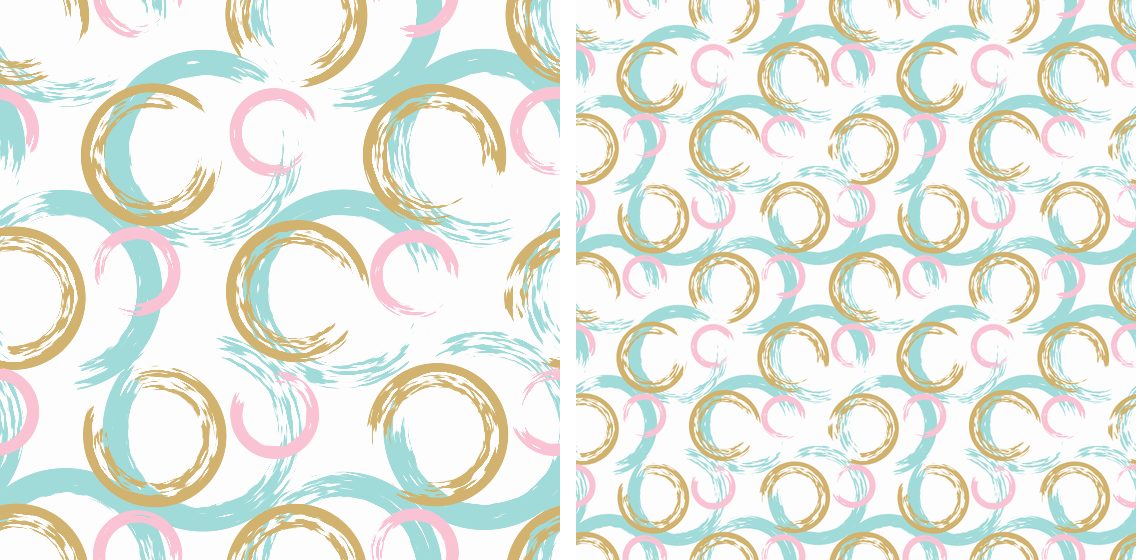
Left: one tile. Right: repeated 2 by 2.
Reproduce this pattern procedurally as a three.js fragment shader.

```glsl
// Seamless dry-brush rings: large teal, medium gold and small pink, staggered on white.
varying vec2 vUv;

struct Brush {
  float radius;   // outer radius
  float width;    // band from outer rim to hole
  float bristle;  // dryness of the inner part of the band
  float tail;     // dryness towards the end of the stroke
  float tailFrom; // turn at which the ink starts to run out
  vec2 grain;     // streak cells along and across the stroke
};

const vec3 PAPER = vec3(0.992);
const vec3 TEAL = vec3(0.63, 0.86, 0.85);
const vec3 GOLD = vec3(0.82, 0.70, 0.43);
const vec3 PINK = vec3(0.975, 0.765, 0.83);

const Brush TEAL_BRUSH = Brush(0.178, 0.045, 0.35, 1.05, 0.38, vec2(17.0, 6.0));
const Brush GOLD_BRUSH = Brush(0.127, 0.043, 1.12, 0.85, 0.62, vec2(13.0, 6.0));
const Brush PINK_BRUSH = Brush(0.079, 0.022, 0.35, 1.00, 0.55, vec2(9.0, 4.0));

// Centre of the first ring of each kind
const vec2 TEAL_START = vec2(0.113, -0.020);
const vec2 GOLD_START = vec2(0.026, -0.026);
const vec2 PINK_START = vec2(0.243, 0.012);

// Where each stroke begins, in turns: one value per row, left and right column
const vec4 TEAL_LEFT = vec4(0.97, 0.12, 0.75, 0.35);
const vec4 TEAL_RIGHT = vec4(0.72, 0.93, 0.02, 0.45);
const vec4 GOLD_LEFT = vec4(0.93, 0.10, 0.65, 0.40);
const vec4 GOLD_RIGHT = vec4(0.73, 0.90, 0.99, 0.63);
const vec4 PINK_LEFT = vec4(0.95, 0.03, 0.68, 0.37);
const vec4 PINK_RIGHT = vec4(0.66, 0.90, 0.97, 0.55);

const vec2 SPACING = vec2(0.5, 0.25); // 2 columns by 4 rows
const float JITTER = 0.010;           // wander of the centres
const float SPIRAL = 0.16;            // inward drift over one turn, in band widths
const float EDGE = 0.0018;            // softness of the rims
const float STREAK_EDGE = 0.13;       // softness of the streaks
const float TURN = 6.28319;

vec2 hash2(vec2 p) {
  p = vec2(dot(p, vec2(127.1, 311.7)), dot(p, vec2(269.5, 183.3)));
  return fract(sin(p) * 43758.5);
}

float gradientNoise(vec2 p) {
  vec2 i = floor(p), f = fract(p);
  vec2 w = f * f * f * (f * (f * 6.0 - 15.0) + 10.0);
  vec2 x = vec2(1.0, 0.0);
  float a = dot(hash2(i) * 2.0 - 1.0, f);
  float b = dot(hash2(i + x.xy) * 2.0 - 1.0, f - x.xy);
  float c = dot(hash2(i + x.yx) * 2.0 - 1.0, f - x.yx);
  float d = dot(hash2(i + x.xx) * 2.0 - 1.0, f - x.xx);
  return mix(mix(a, b, w.x), mix(c, d, w.x), w.y);
}

// Ink cover of one ring; d is the offset from its centre
float stroke(vec2 d, Brush b, float start, float seed) {
  float across = (b.radius - length(d)) / b.width;
  if (abs(across - 0.5) > 0.8) return 0.0;
  float along = fract(atan(d.y, d.x) / TURN - start);
  across += SPIRAL * (0.5 - along);

  // Streaks stretched along the stroke, in two sizes
  vec2 g = vec2(along, across) * b.grain + seed * vec2(37.0, 19.0);
  float streaks = 1.5 * gradientNoise(g) + 0.9 * gradientNoise(g * vec2(2.3, 1.9) + 7.3);

  // Ink fades at both ends, inside the rim and as the brush runs dry
  float ends = clamp(min(along / 0.10, (1.0 - along) / 0.16), 0.0, 1.0);
  float wet = mix(-0.6, 1.0, ends);
  float inner = b.bristle * smoothstep(0.28, 0.42, across);
  inner *= 1.0 - 0.3 * smoothstep(0.60, 0.85, across);
  float spent = b.tail * smoothstep(b.tailFrom, b.tailFrom + 0.22, along);
  float ink = streaks + wet - max(inner, spent);

  // Clean outer rim, ragged inner rim
  float ragged = across + 0.08 * streaks * across;
  float rim = min(across, 1.0 - ragged) * b.width;
  return smoothstep(-STREAK_EDGE, STREAK_EDGE, ink) * smoothstep(-0.5 * EDGE, 0.5 * EDGE, rim);
}

// All rings of one kind, wrapped around the tile
float rings(vec2 p, vec2 first, Brush b, vec4 left, vec4 right, float seed) {
  float cover = 0.0;
  for (int row = 0; row < 4; row++) {
    float k = float(row);
    vec2 centre = first + SPACING * vec2(0.5 * mod(k, 2.0), -k);
    for (int column = 0; column < 2; column++) {
      float j = float(column);
      float id = seed + k + 4.0 * j;
      vec2 c = centre + vec2(SPACING.x * j, 0.0) + JITTER * (hash2(vec2(id, 3.0)) - 0.5);
      vec2 d = fract(p - c + 0.5) - 0.5;
      cover = max(cover, stroke(d, b, mix(left[row], right[row], j), id));
    }
  }
  return cover;
}

void main() {
  vec3 color = PAPER;
  color = mix(color, TEAL, rings(vUv, TEAL_START, TEAL_BRUSH, TEAL_LEFT, TEAL_RIGHT, 1.0));
  color = mix(color, GOLD, rings(vUv, GOLD_START, GOLD_BRUSH, GOLD_LEFT, GOLD_RIGHT, 11.0));
  color = mix(color, PINK, rings(vUv, PINK_START, PINK_BRUSH, PINK_LEFT, PINK_RIGHT, 21.0));
  gl_FragColor = vec4(color, 1.0);
}
```
